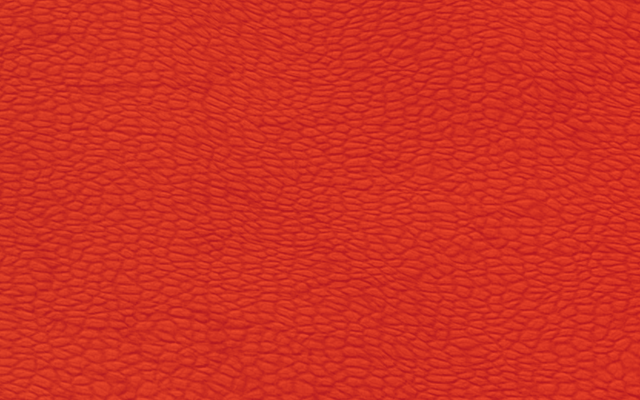
Give the GLSL for this texture, as a WebGL 2 fragment shader.

```glsl
#version 300 es
precision highp float;
// Red pebbled leather: flattened cellular grains, bent along a slow flow field
// and crossed by long wrinkles, form a height map. It is lit from above by
// comparing heights on either side of each point, then mapped to a red ramp.

uniform vec2 u_resolution;
out vec4 fragColor;

const vec2 GRAIN_SCALE = vec2(23.0, 49.0);
const vec2 LIGHT_STEP = vec2(-0.0008, 0.0028);
const vec3 SHADOW_RED = vec3(0.720, 0.112, 0.127);
const vec3 BODY_RED = vec3(0.810, 0.186, 0.130);
const vec3 LIGHT_RED = vec3(0.908, 0.270, 0.160);

vec2 hash2(vec2 cell) {
    vec3 a = fract(cell.xyx * vec3(0.1031, 0.1030, 0.0973));
    a += dot(a, a.yzx + 33.33);
    return fract((a.xx + a.yz) * a.zy);
}

float valueNoise(vec2 p) {
    vec2 i = floor(p), f = fract(p);
    f = f * f * (3.0 - 2.0 * f);
    float low = mix(hash2(i).x, hash2(i + vec2(1, 0)).x, f.x);
    float high = mix(hash2(i + vec2(0, 1)).x, hash2(i + vec2(1, 1)).x, f.x);
    return mix(low, high, f.y);
}

// Domed cells: 0 in the creases, near 1 on the crowns.
float pebbles(vec2 p, float creaseWidth) {
    vec2 home = floor(p);
    float nearest = 9.0, second = 9.0;
    for (int y = -1; y <= 1; y++) {
        for (int x = -1; x <= 1; x++) {
            vec2 cell = home + vec2(x, y);
            // Shifting alternate columns gives the grains pointed sides.
            float stagger = 0.5 * mod(cell.x, 2.0) - 0.25;
            vec2 site = cell + 0.5 + 0.72 * (hash2(cell) - 0.5);
            site.y += stagger;
            float d = length(site - p);
            second = min(second, max(nearest, d));
            nearest = min(nearest, d);
        }
    }
    float plateau = smoothstep(0.0, creaseWidth, second - nearest);
    return plateau * (1.0 - 0.35 * nearest * nearest);
}

// Thin lines along the middle level of a stretched noise.
float wrinkles(vec2 p, float width) {
    float ridge = abs(valueNoise(p) - 0.5);
    return 1.0 - smoothstep(0.0, width, ridge);
}

// Slopes the grain gently down to the right, with slow bends and small kinks.
vec2 flow(vec2 p) {
    float bend = valueNoise(p * vec2(2.2, 3.0) + 7.3) - 0.5;
    float kinkX = valueNoise(p * vec2(14.0, 22.0) + 31.0) - 0.5;
    float kinkY = valueNoise(p * vec2(12.0, 20.0) + 57.0) - 0.5;
    return p + vec2(0.026 * kinkX, 0.09 * p.x + 0.10 * bend + 0.013 * kinkY);
}

float leatherHeight(vec2 p) {
    vec2 q = flow(p);
    float coarse = pebbles(q * GRAIN_SCALE + 40.0, 0.50);
    float fine = pebbles(q * GRAIN_SCALE * vec2(1.5, 1.7) + 90.0, 0.36);
    float patches = smoothstep(0.30, 0.75, valueNoise(q * vec2(3.0, 6.0) + 12.0));
    float fold = wrinkles(q * vec2(4.5, 24.0) + 20.0, 0.10);
    return 0.76 * coarse + 0.24 * fine - 0.42 * fold * patches;
}

vec3 redRamp(float tone) {
    vec3 lower = mix(SHADOW_RED, BODY_RED, clamp(tone / 0.46, -0.15, 1.0));
    float upper = clamp((tone - 0.46) / 0.54, 0.0, 1.12);
    return lower + (LIGHT_RED - BODY_RED) * upper;
}

vec3 leather(vec2 p, float across) {
    float below = leatherHeight(p - LIGHT_STEP);
    float above = leatherHeight(p + LIGHT_STEP);
    float relief = below - above;
    float level = 0.5 * (below + above);

    // Slow unevenness of the dye and tiny pores.
    float mottle = valueNoise(p * vec2(3.0, 4.0) + 70.0) - 0.5;
    float pores = valueNoise(p * 260.0 + 15.0) - 0.5;
    float tone = 0.49 + 0.58 * relief + 0.36 * (level - 0.53);
    tone += 0.14 * mottle + 0.20 * pores;

    vec3 warmth = vec3(-0.012, 0.014, 0.004) * (0.5 - across);
    return redRamp(tone) + warmth;
}

void main() {
    // Four samples per pixel keep the thin creases smooth.
    vec3 sum = vec3(0.0);
    for (int i = 0; i < 4; i++) {
        vec2 offset = 0.5 * vec2(i % 2, i / 2) - 0.25;
        vec2 pixel = gl_FragCoord.xy + offset;
        sum += leather(pixel / u_resolution.y, pixel.x / u_resolution.x);
    }
    fragColor = vec4(sum * 0.25, 1.0);
}
```
